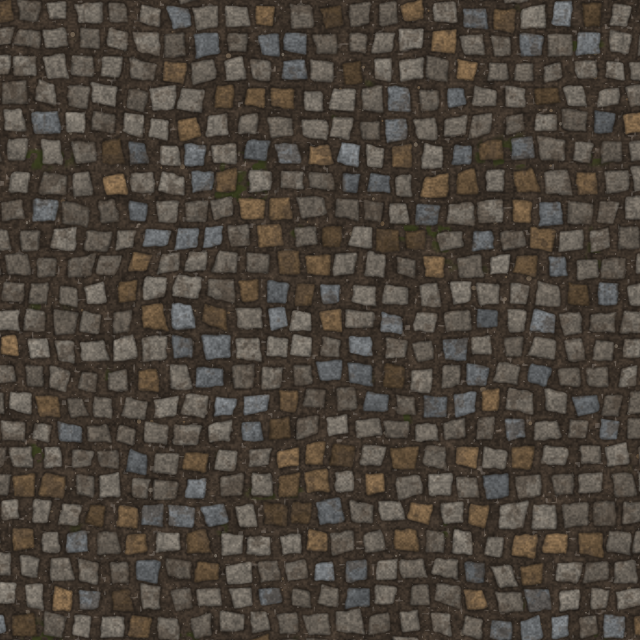
Write a Shadertoy shader that draws this texture.

```glsl
// Worn granite setts laid in wavering rows on dark, gritty soil.
// Each stone is a skewed, rounded box in a jittered row grid; the nearest one
// is shaded with granite grain and dirt, the joints with grit, pebbles and moss.

#define ROWS 23.0
#define COLUMN_STEP 1.07
#define STONE_HALF vec2(0.385, 0.370)
#define SIZE_SPREAD vec2(0.15, 0.10)
#define TILT 0.30
#define CORNER 0.075
#define GRAIN 0.50
#define SOIL vec3(0.222, 0.187, 0.155)
#define GREY_DARK vec3(0.350, 0.322, 0.288)
#define GREY_LIGHT vec3(0.480, 0.455, 0.418)
#define TAN vec3(0.450, 0.365, 0.265)
#define SLATE vec3(0.385, 0.395, 0.402)

float hash(vec2 p) {
    return fract(sin(dot(p, vec2(127.1, 311.7))) * 43758.5);
}

vec2 hash2(vec2 p) {
    return vec2(hash(p), hash(p + vec2(37.2, 17.9)));
}

float noise(vec2 p) {
    vec2 i = floor(p), f = fract(p);
    f = f * f * (3.0 - 2.0 * f);
    float low = mix(hash(i), hash(i + vec2(1, 0)), f.x);
    float high = mix(hash(i + vec2(0, 1)), hash(i + vec2(1, 1)), f.x);
    return mix(low, high, f.y);
}

float fbm(vec2 p) {
    return 0.5 * noise(p) + 0.3 * noise(p * 2.1 + 5.3) + 0.2 * noise(p * 4.3 + 9.1);
}

// Signed distance to the irregular stone of one cell; local is its own frame
float stoneDistance(vec2 p, vec2 id, out vec2 local) {
    float angle = (hash(id + 3.1) - 0.5) * TILT;
    float c = cos(angle), s = sin(angle);
    local = mat2(c, -s, s, c) * p;
    vec2 skew = hash2(id + 7.7) - 0.5;
    vec2 taper = hash2(id + 11.3) - 0.5;
    vec2 q = local + 0.22 * skew * local.yx + 0.55 * taper * local.x * local.y;
    vec2 size = STONE_HALF + SIZE_SPREAD * (hash2(id + 19.4) - 0.5);
    q = abs(q) - size + CORNER;
    return length(max(q, 0.0)) + min(max(q.x, q.y), 0.0) - CORNER;
}

vec3 stoneColor(vec2 id) {
    float kind = hash(id + 23.6);
    float tone = hash(id + 29.8);
    vec3 color = mix(GREY_DARK, GREY_LIGHT, tone);
    color = mix(color, SLATE * (0.85 + 0.3 * tone), step(kind, 0.14));
    color = mix(color, TAN * (0.8 + 0.3 * tone), step(0.84, kind));
    return mix(color, TAN * 0.68, step(0.965, kind));
}

// Soil with grit, scattered pebbles and sparse moss
vec3 soilColor(vec2 p, float grain) {
    vec3 color = SOIL * (0.78 + 0.44 * fbm(p * 1.7));
    color *= 1.0 + 0.65 * (grain - 0.5);
    color += 0.13 * smoothstep(0.80, 0.97, noise(p * 8.5 + 31.0));

    vec2 g = p * 2.5, id = floor(g);
    vec2 offset = fract(g) - 0.35 - 0.3 * hash2(id + 41.0);
    offset.x *= 0.7 + 0.6 * hash(id + 43.0);
    float radius = 0.07 + 0.17 * pow(hash(id + 47.0), 2.0);
    float pebble = 1.0 - smoothstep(radius - 0.07, radius + 0.05, length(offset));
    pebble *= step(0.94, hash(id + 53.0));
    color = mix(color, mix(TAN, GREY_LIGHT, hash(id + 59.0)), 0.75 * pebble);

    float moss = smoothstep(0.86, 0.96, noise(p * 0.75 + 71.0));
    moss *= smoothstep(0.42, 0.68, noise(p * 5.0 + 13.0));
    return mix(color, vec3(0.20, 0.23, 0.10), 0.75 * moss);
}

void mainImage(out vec4 fragColor, in vec2 fragCoord) {
    vec2 p = fragCoord / iResolution.y * ROWS;
    vec2 wave = vec2(noise(p * 0.33), noise(p * 0.33 + 50.0)) - 0.5;
    vec2 rough = vec2(noise(p * 4.5), noise(p * 4.5 + 80.0)) - 0.5;
    vec2 laid = p + 0.42 * wave + 0.065 * rough;

    // Nearest and second nearest stone among the neighbouring cells
    float nearest = 9.0, second = 9.0;
    vec2 stoneId = vec2(0.0), local = vec2(0.0);
    for (int j = -1; j <= 1; j++) {
        float row = floor(laid.y) + float(j);
        float x = laid.x / COLUMN_STEP + hash(vec2(row, 61.0));
        for (int i = -1; i <= 1; i++) {
            vec2 id = vec2(floor(x) + float(i), row);
            vec2 center = (hash2(id) - 0.5) * vec2(0.18, 0.13) + 0.5;
            vec2 frame, delta = vec2(x, laid.y) - id - center;
            delta.x *= COLUMN_STEP;
            float d = stoneDistance(delta, id, frame);
            second = min(second, max(d, nearest));
            if (d < nearest) { nearest = d; stoneId = id; local = frame; }
        }
    }
    float edge = max(nearest, 0.5 * (nearest - second) + 0.04);

    // Granite face: grain, stains, darker rim and a shaded lower side
    float grain = 0.55 * noise(p * 15.0) + 0.45 * noise(p * 8.0 + 20.0);
    float stain = fbm(p * 2.6 + 90.0);
    vec3 soil = soilColor(p, grain) * mix(0.80, 1.04, smoothstep(0.0, 0.13, edge));
    vec3 stone = stoneColor(stoneId) * (1.0 + GRAIN * (grain - 0.5));
    stone *= 0.84 + 0.32 * stain;
    stone *= mix(0.76, 1.03, smoothstep(0.0, 0.10, -edge));
    stone *= 1.0 + 0.16 * clamp(local.y - 0.35 * local.x, -0.5, 0.3);
    float dirt = smoothstep(0.50, 0.78, stain + 0.30 * (hash(stoneId + 67.0) - 0.5));
    stone = mix(stone, SOIL * (0.85 + 0.5 * grain), 0.50 * dirt);

    float soft = max(0.035, 0.8 * ROWS / iResolution.y);
    float cover = 1.0 - smoothstep(-soft, soft, edge);
    fragColor = vec4(mix(soil, stone, cover), 1.0);
}
```
